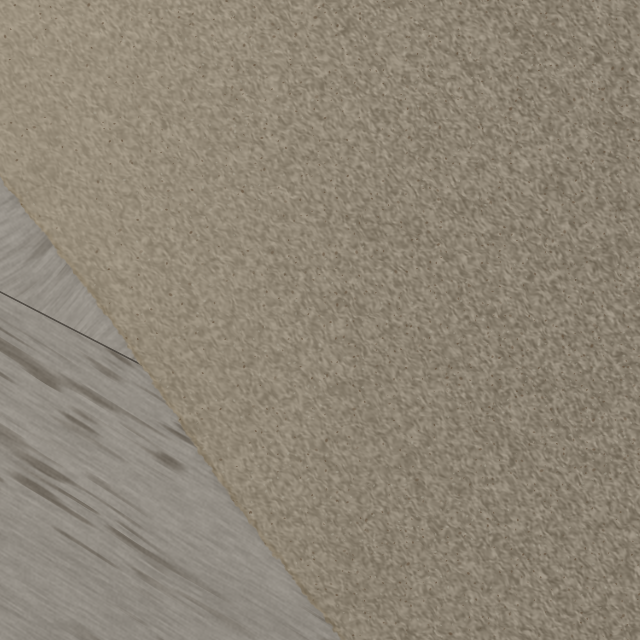
Give the GLSL for this texture, as a three.js fragment shader.

```glsl
varying vec2 vUv;

float hash(vec2 p) {
  vec3 q = fract(vec3(p.xyx) * 0.1031);
  q += dot(q, q.yzx + 33.33);
  return fract((q.x + q.y) * q.z);
}

float noise(vec2 p) {
  vec2 i = floor(p);
  vec2 f = fract(p);
  f = f * f * (3.0 - 2.0 * f);
  float low = mix(hash(i), hash(i + vec2(1.0, 0.0)), f.x);
  float high = mix(hash(i + vec2(0.0, 1.0)), hash(i + 1.0), f.x);
  return mix(low, high, f.y);
}

float fbm(vec2 p) {
  float sum = 0.0;
  float weight = 0.5;
  for (int k = 0; k < 4; k++) {
    sum += weight * noise(p);
    p = p * 2.03 + 17.3;
    weight *= 0.5;
  }
  return sum;
}

vec2 rotate(vec2 p, float angle) {
  float c = cos(angle);
  float s = sin(angle);
  return vec2(c * p.x + s * p.y, c * p.y - s * p.x);
}

// Soft dots scattered over a jittered grid
float specks(vec2 p, float cells, float density, float radius) {
  vec2 q = p * cells;
  vec2 id = floor(q);
  vec2 centre = 0.3 + 0.4 * vec2(hash(id + 11.0), hash(id + 37.0));
  float size = radius * (0.6 + 0.4 * hash(id + 71.0));
  vec2 offset = rotate(q - id - centre, 6.28 * hash(id + 19.0)) * vec2(1.0, 1.4);
  float blob = 1.0 - smoothstep(size * 0.2, size, length(offset));
  return blob * step(hash(id + 5.0), density) * (0.35 + 0.65 * hash(id + 93.0));
}

vec3 carpet(vec2 p) {
  // Broad light falling off towards the lower right
  vec3 lit = vec3(0.604, 0.562, 0.490);
  vec3 shaded = vec3(0.532, 0.495, 0.434);
  float shade = smoothstep(-0.1, 1.05, p.x * 0.9 + (1.0 - p.y) * 0.22);
  vec3 colour = mix(lit, shaded, shade);
  colour += 0.024 * (fbm(p * 5.0 + 3.0) - 0.47);

  // Short leaning fibres, coarser on the right
  float rough = smoothstep(0.0, 0.9, p.x + 0.25 * (p.y - 0.5));
  vec2 bend = 0.005 * vec2(noise(p * 70.0), noise(p * 70.0 + 29.0));
  vec2 lean = rotate(p + bend, -0.95) + 2.0;
  float pile = noise(lean * vec2(145.0, 285.0)) - 0.5;
  float fibre = noise(rotate(p + bend, -0.4) * vec2(190.0, 310.0) + 353.0) - 0.5;
  colour += (pile * 0.125 + fibre * 0.095) * mix(0.65, 1.15, rough);

  // Small brown flecks and pale tufts
  float patches = smoothstep(0.3, 0.62, fbm(p * 6.0 + 21.0));
  float brown = specks(p, 62.0, 0.04 + 0.13 * rough * patches, 0.30);
  brown = max(brown, specks(p + 0.37, 110.0, 0.03 + 0.13 * rough, 0.36));
  float pale = specks(p + 0.61, 105.0, 0.04 + 0.26 * rough * patches, 0.42);
  colour = mix(colour, vec3(0.37, 0.29, 0.21), brown * 0.65);
  return mix(colour, vec3(0.69, 0.67, 0.61), pale * 0.5);
}

// Stretched grain running along the given angle
vec3 plank(vec2 p, float angle, float streak) {
  vec2 q = rotate(p, angle) + 3.0;
  q.y += 0.006 * (noise(q * vec2(6.0, 8.0)) - 0.5);
  float broad = fbm(q * vec2(2.5, 26.0)) - 0.47;
  float fine = noise(q * vec2(24.0, 210.0) + 8.0) - 0.5;
  float hair = noise(q * vec2(45.0, 330.0) + 57.0) - 0.5;
  float groove = smoothstep(0.55, 0.9, noise(q * vec2(13.0, 150.0) + 31.0));
  groove *= smoothstep(0.35, 0.75, noise(q * vec2(4.0, 22.0) + 67.0));
  vec3 colour = vec3(0.580, 0.559, 0.526) + 0.045 * broad;
  colour += 0.045 * fine + 0.05 * hair + 0.03 * (noise(p * 280.0 + 90.0) - 0.5);
  return colour - groove * streak * vec3(0.95, 1.0, 1.05);
}

vec3 wood(vec2 p) {
  float seam = p.y - (0.544 - 0.516 * p.x);
  vec3 lower = plank(p, -0.56, 0.14);
  lower -= 0.015 * (1.0 - smoothstep(0.0, 0.35, p.y));
  vec2 curl = p + vec2(0.0, 0.012 * sin(p.x * 28.0));
  vec3 upper = plank(curl + 0.43, 0.72, 0.06) + 0.005;
  vec3 colour = mix(lower, upper, smoothstep(-0.001, 0.001, seam));
  float gap = 1.0 - smoothstep(0.0004, 0.0024, abs(seam));
  return mix(colour, vec3(0.27, 0.25, 0.225), gap * 0.85);
}

void main() {
  // Slightly bowed and ragged carpet border
  float bow = 0.008 * sin((0.72 - vUv.y) * 8.7);
  float ragged = 0.004 * (noise(vUv * 75.0) - 0.5) + 0.004 * (noise(vUv * 190.0) - 0.5);
  float border = (vUv.x - (0.72 - vUv.y) * 0.742 - bow) * 0.803 + ragged;

  vec3 floorColour = wood(vUv);
  floorColour *= 1.0 - 0.04 * smoothstep(-0.012, 0.0, border);
  vec3 rug = carpet(vUv);
  float rim = 1.0 - smoothstep(0.0, 0.009, abs(border - 0.002));
  rug -= rim * vec3(0.025, 0.033, 0.045);
  vec3 colour = mix(floorColour, rug, smoothstep(-0.002, 0.002, border));
  gl_FragColor = vec4(colour, 1.0);
}
```
